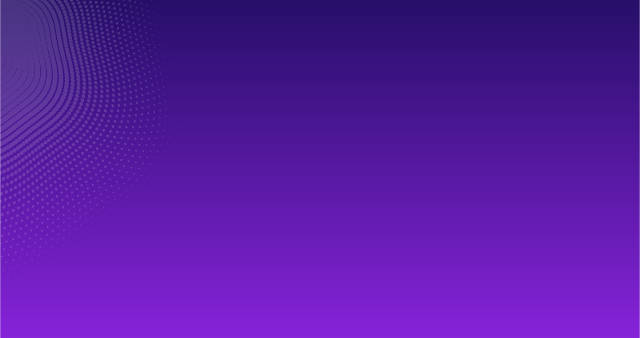
This background is drawn by a Shadertoy shader. Its source:

```glsl
// Violet vertical gradient with a wavy halftone dot fan in the upper left corner.

const float TAU = 6.2831853;
const vec2 FAN_CENTER = vec2(-0.07, 0.85);
const vec3 INDIGO = vec3(0.150, 0.057, 0.410);
const vec3 VIOLET = vec3(0.525, 0.136, 0.850);
const vec3 PALE = vec3(1.0);

// Outer reach of the fan: longer towards the bottom, with wavy lobes
float fanReach(float angle) {
    return 0.595 - 0.09 * sin(angle) + 0.024 * cos(6.0 * (angle + 0.47));
}

// Dot radius at a scaled distance of 0 (center) to 1 (rim)
float dotRadius(float scaled) {
    return 0.0098 * sqrt(1.0 - smoothstep(0.05, 1.1, scaled));
}

// Coverage of one staggered ring of dots
float ringDots(float radius, float angle, float reach, float ring, float pitch, float count, float blur) {
    float scaled = (ring + 0.5) * pitch;
    float turn = angle / TAU * count + 0.5 * mod(ring, 2.0);
    float along = (fract(turn) - 0.5) * TAU / count * radius;
    float across = radius - scaled * reach;
    float size = dotRadius(scaled) * mix(1.0, 0.72, smoothstep(0.25, 0.6, scaled));
    float present = 1.0 - smoothstep(0.88, 1.02, scaled);
    return present * (1.0 - smoothstep(size - blur, size + blur, length(vec2(along, across))));
}

// Rings of dots that merge near the center and shrink outwards
float halftoneFan(vec2 p, float pitch, float count, float blur) {
    float radius = length(p);
    float angle = atan(p.y, p.x);
    float reach = fanReach(angle);
    float home = floor(radius / reach / pitch);
    float cover = 0.0;
    for (int i = -1; i <= 1; i++) {
        float ring = max(home + float(i), 0.0);
        cover = max(cover, ringDots(radius, angle, reach, ring, pitch, count, blur));
    }
    return cover;
}

void mainImage(out vec4 fragColor, in vec2 fragCoord) {
    vec2 p = fragCoord / iResolution.y;
    float blur = 0.6 / iResolution.y;

    // Background
    vec3 color = mix(VIOLET, INDIGO, p.y);

    // Pale translucent dots
    vec2 q = p - FAN_CENTER;
    float opacity = mix(0.155, 0.14, smoothstep(0.15, 0.6, length(q)));
    color = mix(color, PALE, opacity * halftoneFan(q, 0.0285, 180.0, blur));

    // Hairline of light on the left and right borders
    float border = min(p.x, iResolution.x / iResolution.y - p.x);
    color = mix(color, PALE, 0.25 * (1.0 - smoothstep(0.001, 0.004, border)));

    fragColor = vec4(color, 1.0);
}
```
